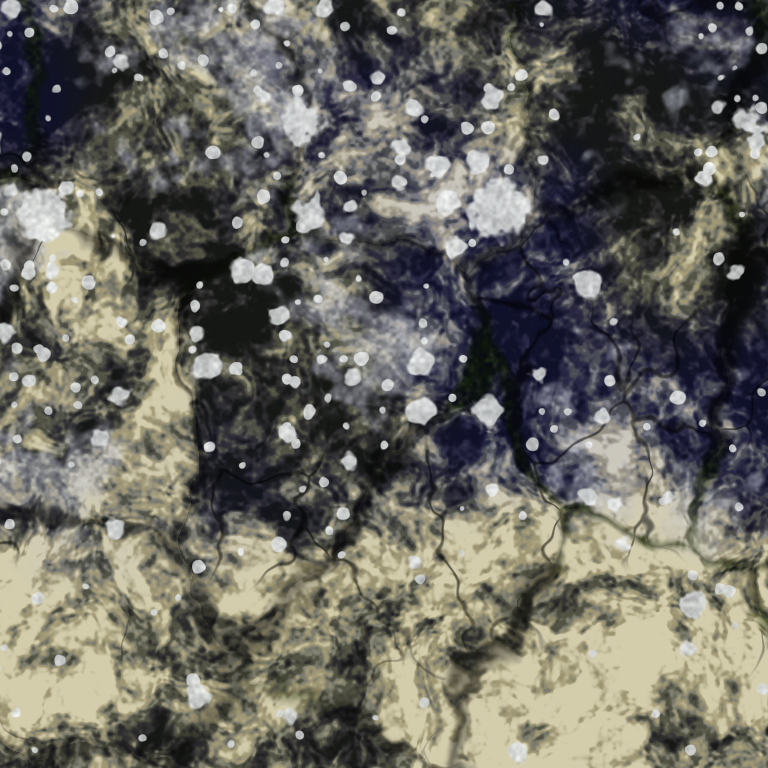
A WebGL 2 fragment shader for this texture:

```glsl
#version 300 es
precision highp float;
// Weathered stone wall with dark crust, cracks and pale lichen spots.
uniform vec2 u_resolution;
out vec4 fragColor;

vec2 hash2(vec2 p) {
    vec3 q = fract(p.xyx * vec3(0.1031, 0.103, 0.0973));
    q += dot(q, q.yzx + 33.33);
    return fract((q.xx + q.yz) * q.zy);
}

// Smooth value noise in -1..1
float noise(vec2 p) {
    vec2 i = floor(p), f = fract(p);
    f = f * f * (3.0 - 2.0 * f);
    float low = mix(hash2(i).x, hash2(i + vec2(1, 0)).x, f.x);
    float high = mix(hash2(i + vec2(0, 1)).x, hash2(i + vec2(1, 1)).x, f.x);
    return mix(low, high, f.y) * 2.0 - 1.0;
}

float layeredNoise(vec2 p, int octaves, float gain) {
    float sum = 0.0, amplitude = 1.0;
    for (int i = 0; i < octaves; i++) {
        sum += amplitude * noise(p);
        p = mat2(1.6, 1.2, -1.2, 1.6) * p + 17.3;
        amplitude *= gain;
    }
    return sum;
}

// Cellular blocks: x = distance to the joint, y = random value of the block
vec2 blocks(vec2 p) {
    vec2 cell = floor(p);
    float nearest = 9.0, second = 9.0, id = 0.0;
    for (int y = -1; y <= 1; y++)
    for (int x = -1; x <= 1; x++) {
        vec2 c = cell + vec2(x, y);
        float d = length(c + 0.15 + 0.7 * hash2(c + 41.0) - p);
        second = min(second, max(d, nearest));
        if (d < nearest) { nearest = d; id = hash2(c + 73.0).y; }
    }
    return vec2(second - nearest, id);
}

// Scattered round spots with ragged rims, gathered in clusters
float lichen(vec2 uv, float scale, float share) {
    vec2 p = uv * scale, cell = floor(p);
    float rim = 0.07 * noise(uv * 75.0) + 0.04 * noise(uv * 150.0);
    float cover = 0.0;
    for (int y = -1; y <= 1; y++)
    for (int x = -1; x <= 1; x++) {
        vec2 c = cell + vec2(x, y);
        vec2 kind = hash2(c + scale * 3.0);
        vec2 site = c + 0.1 + 0.8 * hash2(c + scale + 9.0);
        float cluster = noise(site / scale * 5.0 + 31.0) + 0.6 * smoothstep(0.2, 0.6, site.y / scale);
        float radius = mix(0.15, 0.34, kind.y * kind.y);
        float spot = 1.0 - smoothstep(-0.04, 0.05, length(site - p) - radius + rim);
        cover = max(cover, spot * step(kind.x, share * (0.4 + max(cluster, 0.0) * 1.6)));
    }
    return cover;
}

// Tone ramp from black crust to pale stone
vec3 stoneRamp(float t) {
    vec3 c = mix(vec3(0.08, 0.09, 0.08), vec3(0.18, 0.18, 0.2), smoothstep(0.06, 0.28, t));
    c = mix(c, vec3(0.31, 0.32, 0.28), smoothstep(0.26, 0.48, t));
    c = mix(c, vec3(0.47, 0.48, 0.46), smoothstep(0.5, 0.67, t));
    c = mix(c, vec3(0.6, 0.58, 0.48), smoothstep(0.66, 0.8, t));
    return mix(c, vec3(0.8, 0.79, 0.71), smoothstep(0.8, 0.95, t));
}

void main() {
    vec2 uv = gl_FragCoord.xy / u_resolution;
    vec2 warp = vec2(layeredNoise(uv * 7.0 + 3.0, 4, 0.55), layeredNoise(uv * 7.0 + 57.0, 4, 0.55));
    vec2 block = blocks((uv + 0.03 * warp) * vec2(3.2, 2.8) + 5.0);

    // Broad layout: crusted above, barer stone below
    float upper = smoothstep(0.18, 0.42, uv.y + 0.05 * warp.x);
    float broad = noise(uv * 3.5 + 11.0);
    float patches = layeredNoise(uv * 9.0 + 0.25 * warp, 5, 0.85);
    float grain = noise(uv * 160.0) + 0.6 * noise(uv * 230.0 + 7.0);
    float level = 1.05 * patches + 0.35 * grain + 0.4 * broad;
    level += mix(0.8, -0.25, upper) + 0.8 * (block.y - 0.5);
    float tone = 1.0 / (1.0 + exp(-1.7 * level));
    vec3 color = stoneRamp(tone);

    // Blue cast on the upper crust, warm cast on bare stone
    float blue = upper * smoothstep(-0.5, 0.6, noise(uv * 4.5 + 23.0) + 0.3 * warp.y);
    color += vec3(-0.02, -0.025, 0.085) * blue * (1.0 - 0.6 * tone);
    color += vec3(0.03, 0.015, -0.035) * (1.0 - blue) * tone;

    // Grey-white bloom
    float bloom = smoothstep(0.5, 1.3, layeredNoise(uv * 6.0 + 71.0, 5, 0.75)) * upper;
    color = mix(color, vec3(0.68, 0.69, 0.74) + 0.12 * grain, 0.55 * bloom);

    // Joints, thin cracks and moss
    float seam = 1.0 - smoothstep(0.0, 0.09, block.x + 0.025 * patches);
    float vein = blocks((uv + 0.05 * warp.yx) * vec2(7.0, 5.0) + 19.0).x;
    float crack = (1.0 - smoothstep(0.005, 0.05, vein)) * smoothstep(0.0, 0.5, noise(uv * 6.0 + 91.0));
    color *= 1.0 - 0.7 * max(seam * (0.65 + 0.35 * broad), 0.75 * crack);
    float moss = seam * smoothstep(0.2, 0.7, noise(uv * 8.0 + 43.0));
    color += vec3(0.03, 0.07, -0.03) * moss * (0.6 + 0.4 * grain);

    // Lichen in three sizes
    float spots = max(lichen(uv, 9.0, 0.06), max(lichen(uv, 18.0, 0.18), lichen(uv, 37.0, 0.14)));
    color = mix(color, vec3(0.83, 0.84, 0.84) + 0.07 * grain + 0.04 * patches, 0.93 * spots);

    fragColor = vec4(clamp(color, 0.0, 1.0), 1.0);
}
```
